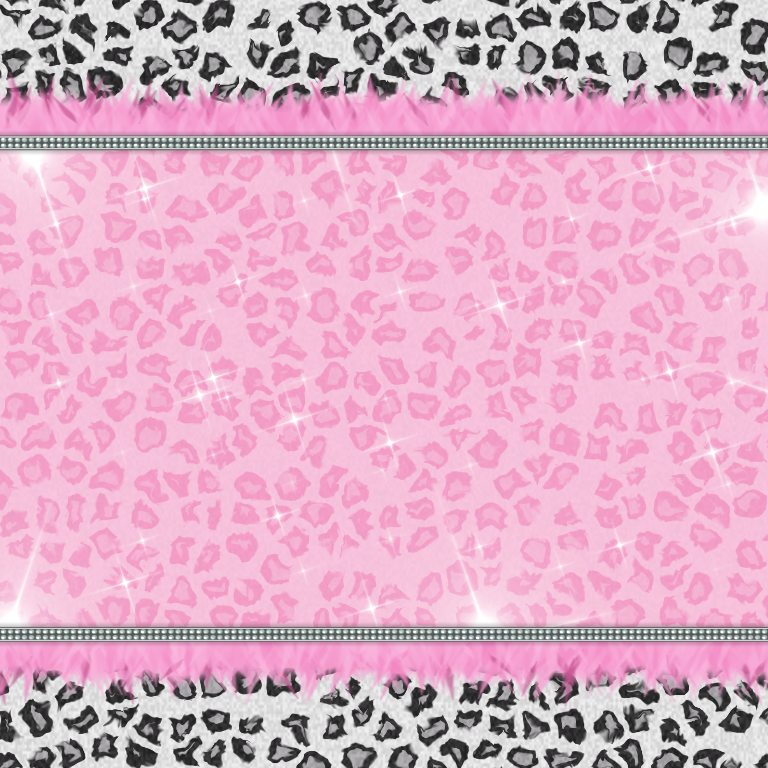
Reproduce this background procedurally as a Shadertoy shader.

```glsl
// Pink leopard panel with sparkles, framed by gem ribbons, feather trim and snow leopard fur.

const vec3 PINK = vec3(.965, .755, .855);
const vec3 PINK_SPOT = vec3(.95, .61, .775);
const vec3 PINK_CORE = vec3(.957, .70, .822);
const vec3 SNOW = vec3(.885, .88, .885);
const vec3 SNOW_SPOT = vec3(.185, .18, .185);
const vec3 SNOW_CORE = vec3(.66, .65, .66);
const vec3 PLUME_PALE = vec3(.98, .72, .87);
const vec3 PLUME_HOT = vec3(.93, .40, .69);
const vec3 PLUME_DARK = vec3(.68, .24, .47);
const float MID_Y = .494;       // axis of the mirrored frame
const float RIBBON_AT = .32;    // distance of ribbons from the axis
const float RIBBON_HALF = .0095;
const float SPOTS = 22.;        // rosettes across the canvas
const float GEMS = 110.;        // gems across the canvas
const float TILT = .31;         // lean of the sparkle arms, radians

// Sparkles: centre and arm length
const vec3 SPARKLES[16] = vec3[16](
  vec3(.189, .755, .065), vec3(.651, .603, .07), vec3(.384, .453, .07), vec3(.278, .508, .06),
  vec3(.26, .485, .055), vec3(.928, .411, .065), vec3(.163, .241, .06), vec3(.484, .208, .055),
  vec3(.846, .781, .055), vec3(.521, .746, .04), vec3(.508, .423, .045), vec3(.31, .633, .04),
  vec3(.755, .553, .04), vec3(.362, .328, .04), vec3(.872, .516, .045), vec3(.807, .29, .04));

// Rays: bright end, faint end; the first four also glow
const vec4 RAYS[8] = vec4[8](
  vec4(.042, .802, .11, .595), vec4(.995, .729, .785, .66), vec4(.013, .186, .075, .37),
  vec4(.632, .18, .558, .39), vec4(.995, .729, .965, .815), vec4(.432, .81, .47, .685),
  vec4(1.01, .487, .895, .526), vec4(.71, .182, .825, .209));

vec2 hash2(vec2 p) {
  vec3 q = fract(p.xyx * vec3(.1031, .1030, .0973));
  q += dot(q, q.yzx + 33.33);
  return fract((q.xx + q.yz) * q.zy);
}

float noise(vec2 p) {
  vec2 i = floor(p), f = fract(p);
  f = f * f * (3. - 2. * f);
  return mix(mix(hash2(i).x, hash2(i + vec2(1, 0)).x, f.x),
             mix(hash2(i + vec2(0, 1)).x, hash2(i + 1.).x, f.x), f.y);
}

vec2 spotCentre(vec2 cell) { return cell + .5 + .76 * (hash2(cell + 57.) - .5); }

// Broken rings in jittered cells: x = ring cover, y = core cover
vec2 rosettes(vec2 p) {
  p += .3 * vec2(noise(p * 2.7), noise(p * 2.7 + 41.));
  p += .12 * vec2(noise(p * 9.), noise(p * 9. + 17.));
  vec2 base = floor(p), home = base, toHome = vec2(9);
  for (int k = 0; k < 9; k++) {
    vec2 cell = base + vec2(k % 3 - 1, k / 3 - 1), d = spotCentre(cell) - p;
    if (dot(d, d) < dot(toHome, toHome)) { toHome = d; home = cell; }
  }
  float border = 1.;
  for (int k = 0; k < 25; k++) {
    vec2 cell = home + vec2(k % 5 - 2, k / 5 - 2), d = spotCentre(cell) - p;
    if (cell != home) border = min(border, dot(.5 * (toHome + d), normalize(d - toHome)));
  }
  float depth = min(border - .1, .5 - length(toHome));
  float inner = smoothstep(.2, .27, depth + .14 * (noise(p * 3.5 + 9.) - .5));
  float turn = 6.2832 * hash2(home + 5.).x;
  float gap = smoothstep(.78, .93, dot(normalize(toHome + 1e-4), vec2(cos(turn), sin(turn))));
  gap *= smoothstep(.25, .05, depth) * step(.35, hash2(home + 8.).y);
  return vec2(smoothstep(0., .07, depth) * (1. - inner) * (1. - gap), inner);
}

// Overlapping rows of tapered plumes; h is the height above the ribbon
vec3 feathers(vec3 col, float x, float h, float side) {
  float patchy = noise(vec2(x * 17., h * 18. + side * 7.));
  vec3 bed = mix(PLUME_PALE, PLUME_HOT, .55 * patchy);
  col = mix(bed, col, smoothstep(.038, .062, h + .015 * patchy));
  for (float r = 0.; r < 7.; r++) {
    float count = 34. + 3. * r, cell = floor(x * count);
    for (float k = -1.; k < 2.; k++) {
      vec2 id = vec2(cell + k + 60., r * 13. + side * 31. + 80.);
      vec2 a = hash2(id), b = hash2(id + 211.);
      float t = (h - .036 + .007 * r) / mix(.022, .048, a.y);
      float axis = (cell + k + a.x) / count + (b.x - .5) * .055 * t;
      float width = .0075 * (1. - t) * smoothstep(-.3, .3, t);
      float cover = smoothstep(.003, -.003, abs(x - axis) - width) * step(abs(t - .35), .65);
      vec3 plume = mix(PLUME_PALE, PLUME_HOT, b.y * (.95 - .09 * r));
      plume = mix(plume, PLUME_DARK, .65 * step(.78, b.y) * step(r, 2.));
      col = mix(col, plume, .65 * cover);
    }
  }
  return col;
}

// Two rows of gems between dark rims; v runs from -1 to 1 across
vec3 ribbon(float x, float v) {
  vec2 g = vec2(x * GEMS, v * 1.25), f = fract(g) - .5;
  vec3 col = mix(vec3(.33, .35, .35), vec3(.66, .72, .7), smoothstep(.52, .25, length(f)));
  float shine = smoothstep(.32, .05, length(f - vec2(-.1, .12)));
  col += .32 * shine * (.5 + hash2(floor(g) + 90.).x);
  col = mix(col, vec3(.82), smoothstep(.68, .76, abs(v)));
  return mix(col, vec3(.34), smoothstep(.84, .94, abs(v)));
}

float sparkle(vec2 p, float size) {
  vec2 a = abs(mat2(cos(TILT), -sin(TILT), sin(TILT), cos(TILT)) * p);
  vec2 arms = exp(-a.yx / .0013) * max(1. - a / size, 0.);
  return arms.x + arms.y + .7 * exp(-dot(p, p) / (.012 * size * size));
}

float panelLight(vec2 uv) {
  vec2 g = uv * 9., h = hash2(floor(g) + 140.);  // faint scattered twinkles
  float light = .6 * h.x * sparkle((fract(g) - .3 - .4 * h) / 9., .03);
  for (int i = 0; i < 16; i++) light += .8 * sparkle(uv - SPARKLES[i].xy, SPARKLES[i].z);
  for (int i = 0; i < 8; i++) {
    vec2 d = uv - RAYS[i].xy, axis = RAYS[i].zw - RAYS[i].xy;
    float t = clamp(dot(d, axis) / dot(axis, axis), 0., 1.), r = length(d);
    light += .9 * (1. - t) * exp(-length(d - axis * t) / .0025);
    if (i < 4) light += .6 * exp(-r / .055) + .7 * exp(-r * r / .0005);
  }
  return min(light, 1.);
}

void mainImage(out vec4 fragColor, in vec2 fragCoord) {
  vec2 uv = fragCoord / iResolution.xy;
  float soft = 1. / iResolution.y, away = abs(uv.y - MID_Y), side = step(MID_Y, uv.y);
  vec2 spots = rosettes(uv * SPOTS + 20.);
  float grain = noise(uv * vec2(330, 250)) - .5;
  float seam = away - RIBBON_AT;

  // Pink panel
  vec3 panel = mix(mix(PINK, PINK_CORE, spots.y), PINK_SPOT, spots.x) + .025 * grain;
  panel = mix(panel, vec3(1), panelLight(uv));

  // Snow leopard border and feather trim
  vec3 border = mix(mix(SNOW, SNOW_CORE, spots.y), SNOW_SPOT, spots.x) + .13 * grain;
  border = feathers(border, uv.x, seam - RIBBON_HALF, side);

  // Shadowed seam under the ribbons
  vec3 col = mix(panel, border, step(0., seam));
  col *= 1. - .18 * smoothstep(.008, 0., abs(seam) - RIBBON_HALF);
  float cover = smoothstep(soft, -soft, abs(seam) - RIBBON_HALF);
  col = mix(col, ribbon(uv.x, seam / RIBBON_HALF), cover);
  fragColor = vec4(col, 1);
}
```
